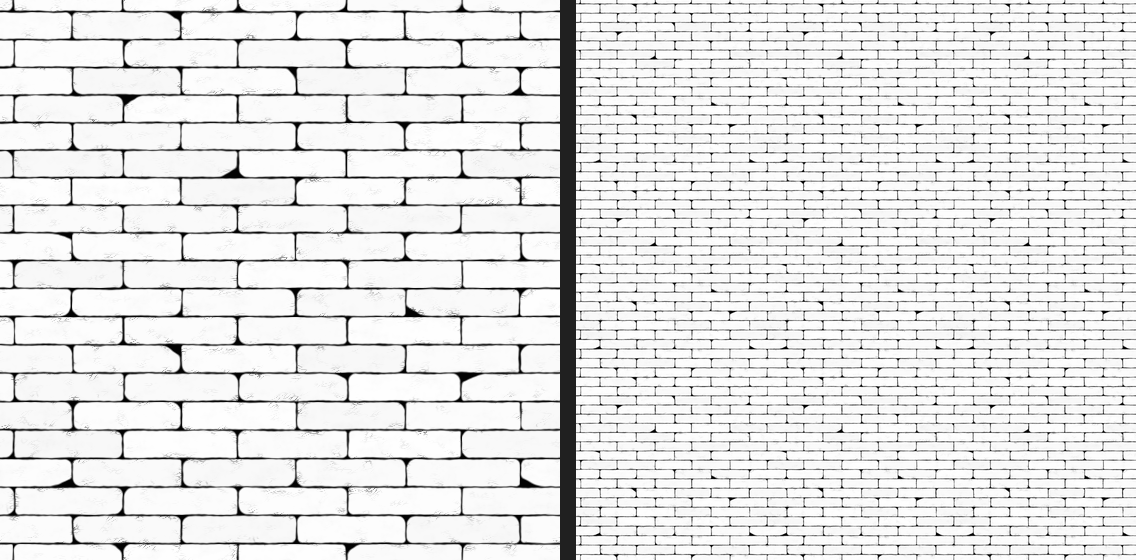
Left, the tile; right, the same tile 3 across and 3 down.
Reproduce this texture procedurally as a Shadertoy shader.

```glsl
// White brick wall in running bond with thin soft joints, rounded and chipped corners.
// Each brick is a rounded box with jittered ends; wear comes from gradient noise in
// brick-local space, seeded by a wrapped brick index, so the wall tiles seamlessly.

#define COLS 5.0            // bricks across
#define ROWS 20.0           // courses up, even so that the bond wraps
#define END_JITTER 0.014    // random wander of upright joints, in brick lengths
#define COLUMN_DRIFT 0.024  // shift of every second upright joint
#define COURSE_DRIFT 0.057  // slow swell of the course heights
#define EDGE_SOFT 0.066     // dark rim fading into the brick face, in course heights
#define EDGE_WOBBLE 0.036   // roughness of the brick outline
#define CHIP_CHANCE 0.035   // share of corners broken off
#define SCRATCH 0.55        // darkness of scratches
#define MOTTLE 0.035        // strength of cloudy stains
#define FACE_TONE 0.995
#define JOINT_TONE 0.01

const float TAU = 6.28319;

vec2 hash2(vec2 p) {
    vec3 q = fract(p.xyx * vec3(0.1031, 0.1030, 0.0973));
    q += dot(q, q.yzx + 33.33);
    return fract((q.xx + q.yz) * q.zy);
}

float cornerDot(vec2 cell, vec2 f, vec2 corner) {
    float a = TAU * hash2(cell + corner).x;
    return dot(vec2(cos(a), sin(a)), f - corner);
}

float gradientNoise(vec2 p) {
    vec2 cell = floor(p), f = p - cell;
    vec2 u = f * f * f * (f * (f * 6.0 - 15.0) + 10.0);
    float low = mix(cornerDot(cell, f, vec2(0, 0)), cornerDot(cell, f, vec2(1, 0)), u.x);
    float high = mix(cornerDot(cell, f, vec2(0, 1)), cornerDot(cell, f, vec2(1, 1)), u.x);
    return mix(low, high, u.y);
}

// Position of the upright joint with the given index, in brick lengths
float jointAt(float i, float row) {
    float column = mod(i, COLS);
    float jitter = hash2(vec2(column, row) + 11.0).x - 0.5;
    return i - COLUMN_DRIFT * mod(column, 2.0) + END_JITTER * jitter;
}

// Signed distance to a brick with a random radius or chip on each corner
float brickDistance(vec2 p, vec2 halfSize, vec2 id) {
    vec2 corner = id * 2.0 + step(0.0, p);
    vec2 kind = hash2(corner + 57.0), cut = hash2(corner + 153.0);
    float radius = mix(0.1, 0.38, kind.x * kind.x);
    vec2 q = abs(p) - halfSize + radius;
    float d = min(max(q.x, q.y), 0.0) + length(max(q, 0.0)) - radius;
    if (kind.y < CHIP_CHANCE) {
        vec2 slope = 1.0 / mix(vec2(0.3, 0.22), vec2(0.75, 0.4), cut);
        float chip = (1.0 - dot(halfSize - abs(p), slope)) / length(slope);
        float blend = max(0.1 - abs(d - chip), 0.0);
        d = max(d, chip) + blend * blend * 2.5;
    }
    return d;
}

// Short slanted scratches, gathered in patches near the edges
float scratches(vec2 p, float depth, vec2 seed, float wear) {
    float a = mix(0.1, 0.5, wear);
    vec2 s = mat2(cos(a), -sin(a), sin(a), cos(a)) * p;
    float ridge = abs(gradientNoise(s * vec2(3.6, 11.0) + seed));
    float patches = smoothstep(0.1, 0.45, gradientNoise(p * vec2(1.6, 2.6) + seed.yx));
    float nearEdge = 1.0 - smoothstep(0.03, 0.28, depth);
    float line = 1.0 - smoothstep(0.0, 0.2, ridge);
    return line * patches * (0.13 + 0.87 * nearEdge) * mix(0.3, 1.0, wear);
}

void mainImage(out vec4 fragColor, in vec2 fragCoord) {
    vec2 uv = fragCoord / iResolution.xy;

    // Find the brick: alternate courses shift by about half a length
    float y = uv.y * ROWS + 0.417;
    y -= COURSE_DRIFT * (1.0 - cos(TAU * y / ROWS));
    float row = mod(floor(y), ROWS);
    float x = uv.x * COLS - (mod(row, 2.0) < 0.5 ? 0.124 : 0.645);
    float i = floor(x);
    if (x < jointAt(i, row)) i -= 1.0;
    else if (x >= jointAt(i + 1.0, row)) i += 1.0;
    float left = jointAt(i, row), right = jointAt(i + 1.0, row);

    // Local coordinates, in course heights from the brick centre
    float brickLength = ROWS / COLS;
    vec2 p = vec2((x - 0.5 * (left + right)) * brickLength, fract(y) - 0.5);
    vec2 halfSize = vec2(0.5 * (right - left) * brickLength, 0.5);
    vec2 id = vec2(mod(i, COLS), row);
    vec2 seed = hash2(id + 3.0) * 90.0;
    vec2 character = hash2(id + 29.0);

    // Rough outline
    float wobble = gradientNoise(p * 1.3 + seed) + 0.45 * gradientNoise(p * 5.0 + seed.yx);
    float depth = -brickDistance(p, halfSize, id) - EDGE_WOBBLE * wobble;

    // Face: tone per brick, stains, fine grain and scratches
    float stain = gradientNoise(p * vec2(1.1, 2.0) + seed.yx + 7.0)
                + 0.5 * gradientNoise(p * 5.0 + seed + 19.0);
    float grain = gradientNoise(p * vec2(9.0, 13.0) + seed);
    float tone = FACE_TONE - 0.025 * character.x * character.x;
    tone -= MOTTLE * max(stain, 0.0) * (0.5 + max(grain, 0.0));
    tone *= 1.0 - SCRATCH * scratches(p, depth, seed, character.y);

    // Joint: soft dark rim, never sharper than the canvas can show
    float soft = max(EDGE_SOFT, 1.5 * ROWS / iResolution.y);
    float face = smoothstep(-0.016, soft, depth);
    fragColor = vec4(vec3(mix(JOINT_TONE, tone, face)), 1.0);
}
```
